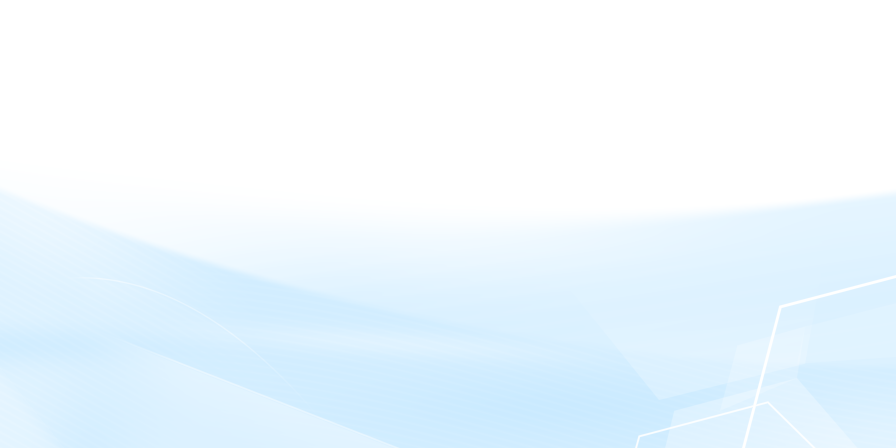
This background is drawn by a WebGL 2 fragment shader. Its source:

```glsl
#version 300 es
precision highp float;
// Pale blue layered waves under a white sky, with translucent panels and fine white outlines.

uniform vec2 u_resolution;
out vec4 outColor;

const vec3 WHITE = vec3(1.0);
const vec3 DEEP_BLUE = vec3(0.76, 0.905, 1.0);
const float RIB_STRENGTH = 0.045;   // contrast of the fine wave lines
const float RIB_DENSITY = 62.0;     // wave lines per canvas height
const float BOLD_LINE = 0.0032;     // half widths of the outlines
const float THIN_LINE = 0.0021;
const float TAU = 6.2831853;

// Soft elliptical spot
float glow(vec2 p, vec2 center, vec2 radius) {
    vec2 q = (p - center) / radius;
    return exp(-dot(q, q));
}

// Signed distance to the line a-b, positive on its right
float sideOf(vec2 p, vec2 a, vec2 b) {
    vec2 e = normalize(b - a);
    return dot(p - a, vec2(e.y, -e.x));
}

// Coverage of a convex quad, corners counterclockwise
float panel(vec2 p, vec2 a, vec2 b, vec2 c, vec2 d, float blur) {
    float dist = max(max(sideOf(p, a, b), sideOf(p, b, c)),
                     max(sideOf(p, c, d), sideOf(p, d, a)));
    return 1.0 - smoothstep(-blur, blur, dist);
}

float segment(vec2 p, vec2 a, vec2 b) {
    vec2 e = b - a;
    return length(p - a - e * clamp(dot(p - a, e) / dot(e, e), 0.0, 1.0));
}

float stroke(float dist, float halfWidth, float blur) {
    return 1.0 - smoothstep(halfWidth - blur, halfWidth + blur, abs(dist));
}

float ribs(float v) {
    return pow(0.5 + 0.5 * cos(TAU * RIB_DENSITY * v), 3.0);
}

// Amount of blue in the far wave
float backWave(vec2 p) {
    float depth = 0.513 + 0.08 * (p.x - 1.15) * (p.x - 1.15) - p.y;
    float right = smoothstep(0.9, 1.9, p.x);
    float haze = 0.05 * smoothstep(0.0, 0.18, 0.682 - 0.1 * p.x - p.y);
    float edge = smoothstep(-mix(0.035, 0.012, right), mix(0.06, 0.015, right), depth);
    float body = mix(0.18, 0.43, right) + mix(0.42, 0.16, right) * smoothstep(0.0, 0.24, depth);
    body *= mix(0.3, 1.0, smoothstep(0.1, 0.85, p.x));
    return mix(haze, body, edge);
}

// Amount of blue in the near wave
float frontWave(vec2 p, float depth) {
    float t = mix(0.33, 0.74, smoothstep(0.05, 0.6, p.x));
    t += 0.2 * smoothstep(0.0, 0.22, depth) * (1.0 - smoothstep(0.1, 0.6, p.x));
    t += 0.22 * glow(p, vec2(0.0, 0.23), vec2(0.35, 0.045));
    t += 0.13 * glow(p, vec2(1.25, 0.09), vec2(0.4, 0.07));
    t += 0.12 * glow(p, vec2(0.2, 0.0), vec2(0.12, 0.13));
    t -= 0.22 * glow(p, vec2(0.85, 0.235 - 0.06 * (p.x - 0.85)), vec2(0.45, 0.03));
    t -= 0.25 * glow(p, vec2(2.0, 0.0), vec2(0.3, 0.12));
    return t;
}

void main() {
    vec2 p = gl_FragCoord.xy / u_resolution.y;
    float px = 0.75 / u_resolution.y;

    // Two overlapping waves
    float depth = 0.18 + 0.099 * (2.0 - p.x) * (2.0 - p.x) - p.y;
    float inFront = smoothstep(-0.012, 0.012, depth);
    float tint = mix(backWave(p), frontWave(p, depth), inFront);

    // Folded sheet and bright corner at the lower left
    float fold = 0.27 - 0.39 * (p.x - 0.195) - p.y;
    float sheet = smoothstep(-px, 0.006, fold) * smoothstep(0.15, 0.45, p.x);
    tint = mix(tint, 0.43 + 0.12 * smoothstep(0.0, 0.15, fold), sheet * 0.85);
    float corner = sideOf(p, vec2(0.143, 0.0), vec2(0.0, 0.18));
    tint = mix(tint, 0.2, 0.85 * smoothstep(0.005, -0.025, -corner) * step(corner, 0.0)
               + 0.85 * smoothstep(0.01, -0.03, corner) * step(0.0, -corner) * 0.3);

    // Fine lines following the waves
    float nearRibs = ribs(p.y + 0.16 * p.x - 0.05 * sin(2.4 * p.x));
    float leftRibs = ribs(p.y * 0.9 + 0.5 * p.x);
    float ribMix = mix(leftRibs, nearRibs, smoothstep(0.3, 0.65, p.x));
    tint -= RIB_STRENGTH * ribMix * inFront * (1.0 - 0.8 * sheet);
    float farRibs = ribs(0.4 * (p.y - 0.16 * p.x));
    tint -= 0.02 * farRibs * (1.0 - inFront) * smoothstep(0.5, 0.4, p.y);

    // Bright creases
    float arch = p.y - 0.38 + 1.1 * (p.x - 0.18) * (p.x - 0.18);
    float slope = sqrt(1.0 + 4.84 * (p.x - 0.18) * (p.x - 0.18));
    float archFade = smoothstep(0.14, 0.24, p.x) * smoothstep(0.75, 0.5, p.x);
    tint -= 0.25 * archFade * stroke(arch / slope, 0.0015, px);
    tint -= 0.04 * archFade * smoothstep(0.0, -0.01, arch) * smoothstep(-0.15, 0.0, arch);
    tint -= 0.3 * smoothstep(0.18, 0.45, p.x) * stroke(fold, 0.002, px);

    // Translucent panels
    float large = panel(p, vec2(1.276, 0.349), vec2(1.471, 0.107), vec2(1.797, 0.188), vec2(1.854, 0.505), px);
    float upright = panel(p, vec2(1.646, 0.229), vec2(1.607, 0.083), vec2(1.779, 0.156), vec2(1.797, 0.271), px);
    float low = panel(p, vec2(1.505, 0.083), vec2(1.47, -0.06), vec2(1.966, -0.06), vec2(1.779, 0.156), px);
    float side = panel(p, vec2(1.797, 0.271), vec2(1.779, 0.188), vec2(2.1, 0.21), vec2(2.1, 0.349), px);
    tint *= 1.0 - 0.24 * large * smoothstep(0.42, 0.12, p.y);
    tint *= (1.0 - 0.2 * upright) * (1.0 - 0.3 * low) * (1.0 - 0.13 * side);

    // White angular outlines
    vec2 bend = vec2(1.742, 0.315);
    float bold = min(segment(p, vec2(2.02, 0.388), bend), segment(p, bend, vec2(1.657, -0.01)));
    vec2 peak = vec2(1.714, 0.102);
    vec2 foot = vec2(1.427, 0.026);
    float thin = min(segment(p, foot, peak), segment(p, peak, vec2(1.83, -0.012)));
    thin = min(thin, segment(p, foot, vec2(1.417, -0.01)));
    float outline = max(stroke(bold, BOLD_LINE, px), 0.9 * stroke(thin, THIN_LINE, px));

    vec3 color = mix(WHITE, DEEP_BLUE, clamp(tint, 0.0, 1.0));
    outColor = vec4(mix(color, WHITE, outline), 1.0);
}
```
